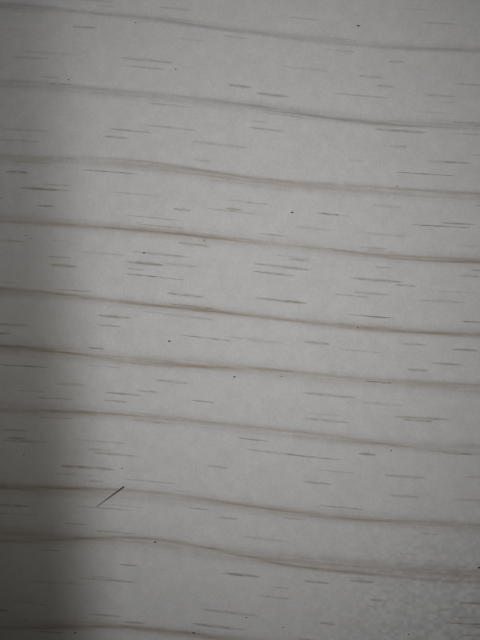
A Shadertoy shader for this texture:

```glsl
// Pale wood-print laminate: soft brown grain bands and short pore dashes
// run slightly downhill over grey paper. Distance functions and stretched noise
// make the grain; a vignette and a soft shadow on the left light it.

const vec3  PAPER        = vec3(1.0, 0.993, 0.988);
const vec3  STAIN_WARM   = vec3(0.79, 0.745, 0.695);
const vec3  STAIN_GREY   = vec3(0.83, 0.82, 0.82);
const vec3  SHADOW_TINT  = vec3(1.03, 1.0, 0.95);
const vec3  SPECK_COLOUR = vec3(0.24, 0.21, 0.18);
const float GRAIN_SLOPE  = 0.085;
const float BAND_SPACING = 0.103;
const int   BAND_COUNT   = 12;
const int   DASH_LAYERS  = 3;
const vec2  DASH_CELL    = vec2(0.16, 0.024);
const float DASH_SHARE   = 0.36;
const float SPECK_CELL   = 0.085;
const float SPECK_SHARE  = 0.22;
const float PEAK_LIGHT   = 0.655;
const vec2  LIGHT_CENTRE = vec2(0.40, 0.58);
const vec2  LIGHT_FALL   = vec2(0.72, 0.50);

float hash(vec2 p) {
    vec3 q = fract(vec3(p.xyx) * 0.1031);
    q += dot(q, q.yzx + 33.33);
    return fract((q.x + q.y) * q.z);
}

float noise(vec2 p) {
    vec2 i = floor(p), f = fract(p);
    f = f * f * (3.0 - 2.0 * f);
    return mix(mix(hash(i), hash(i + vec2(1, 0)), f.x),
               mix(hash(i + vec2(0, 1)), hash(i + vec2(1, 1)), f.x), f.y);
}

// Long bands, each a wide faint stain with a narrow darker vein
float grainBands(vec2 g) {
    float streak = noise(g * vec2(9.0, 330.0)) * 0.6 + noise(g * vec2(45.0, 420.0)) * 0.4;
    float sum = 0.0;
    for (int i = 0; i < BAND_COUNT; i++) {
        float id = float(i);
        float centre = 0.043 + BAND_SPACING * id + 0.04 * (hash(vec2(id, 3.7)) - 0.5);
        float wobble = 0.008 * (noise(vec2(g.x * 5.0, id * 7.3)) - 0.5);
        float d = g.y - centre - wobble;
        float width = mix(0.0105, 0.006, clamp(centre, 0.0, 1.0)) * (0.75 + 0.5 * hash(vec2(id, 9.1)));
        float veinShift = width * (noise(vec2(g.x * 4.0, id * 3.1 + 50.0)) - 0.5) * 2.2;
        float fade = 0.5 + 0.5 * noise(vec2(g.x * 7.0, id * 11.7));
        float stain = exp(-d * d / (width * width)) * (0.18 + 0.7 * streak);
        float vein = exp(-pow((d - veinShift) / 0.0027, 2.0)) * (0.2 + 0.5 * streak);
        sum += (stain + vein) * fade;
    }
    return min(sum, 1.0);
}

// Short tapered pores, scattered in jittered cells
float poreDashes(vec2 g) {
    float rough = noise(g * vec2(110.0, 380.0));
    float sum = 0.0;
    for (int i = 0; i < DASH_LAYERS; i++) {
        float layer = float(i) * 41.0;
        vec2 q = g / DASH_CELL + vec2(0.0, float(i) * 0.37);
        q.x += 9.0 * hash(vec2(floor(q.y), layer));
        vec2 id = floor(q) + layer;
        vec2 jitter = vec2(hash(id + 1.3), hash(id + 5.9)) - 0.5;
        vec2 d = (fract(q) - 0.5 - jitter * vec2(0.3, 0.6)) * DASH_CELL;
        float halfLength = mix(0.014, 0.052, pow(hash(id + 8.2), 1.5));
        float taper = clamp(1.0 - pow(abs(d.x) / halfLength, 2.0), 0.0, 1.0);
        float thickness = mix(0.0012, 0.0026, hash(id + 2.6)) * (0.4 + 0.6 * taper);
        float body = exp(-d.y * d.y / (thickness * thickness)) * smoothstep(0.0, 0.5, taper);
        float strength = step(hash(id), DASH_SHARE) * mix(0.25, 0.95, hash(id + 6.4));
        sum += body * strength * (0.45 + 0.75 * rough);
    }
    return min(sum, 1.0);
}

// Tiny dark dirt specks
float specks(vec2 p, float pixel) {
    vec2 id = floor(p / SPECK_CELL);
    vec2 jitter = vec2(hash(id + 21.0), hash(id + 35.0)) - 0.5;
    vec2 d = (fract(p / SPECK_CELL) - 0.5 - 0.8 * jitter) * SPECK_CELL;
    float radius = mix(0.0004, 0.0018, pow(hash(id + 47.0), 3.0));
    float dot1 = 1.0 - smoothstep(radius - pixel, radius + pixel, length(d * vec2(0.75, 1.2)));
    return dot1 * step(hash(id + 13.0), SPECK_SHARE);
}

// One thin slanted scratch
float scratch(vec2 p, float pixel) {
    vec2 start = vec2(0.152, 0.209), along = vec2(0.041, 0.030);
    float t = clamp(dot(p - start, along) / dot(along, along), 0.0, 1.0);
    float d = length(p - start - along * t);
    return (1.0 - smoothstep(0.0, 0.0008 + pixel, d)) * mix(0.25, 0.75, t);
}

void mainImage(out vec4 fragColor, in vec2 fragCoord) {
    vec2 p = fragCoord / iResolution.y;
    float pixel = 1.0 / iResolution.y;

    // Grain space follows the gentle slope and bend of the wood
    vec2 g = vec2(p.x, p.y + GRAIN_SLOPE * p.x - 0.004 * sin(p.x * 8.4));
    float grain = max(grainBands(g), poreDashes(g) * 0.9);
    vec3 stain = mix(STAIN_WARM, STAIN_GREY, smoothstep(0.65, 0.95, p.y));
    vec3 colour = PAPER * mix(vec3(1.0), stain, grain);

    // Paper tooth, coarser and shinier in the lower right
    float gloss = smoothstep(0.35, 0.8, p.x) * (1.0 - smoothstep(0.0, 0.28, p.y));
    colour *= 1.0 + 0.035 * (noise(p * 330.0) - 0.5) + 0.03 * (noise(p * 75.0) - 0.5);
    colour *= 1.0 + gloss * 0.16 * (noise(p * vec2(150.0, 210.0)) - 0.5);
    colour = mix(colour, SPECK_COLOUR, 0.8 * specks(p, pixel) + scratch(p, pixel));

    // Vignette and the soft cast shadow
    vec2 away = p - LIGHT_CENTRE;
    float light = PEAK_LIGHT - dot(LIGHT_FALL, away * away);
    float edge = mix(0.145, 0.085, p.y);
    float shadow = 1.0 - smoothstep(edge - 0.075, edge + 0.06, p.x);
    light *= 1.0 - shadow * mix(0.46, 0.12, p.y);
    colour *= light * mix(vec3(1.0), SHADOW_TINT, shadow * (1.0 - p.y));
    fragColor = vec4(colour, 1.0);
}
```
